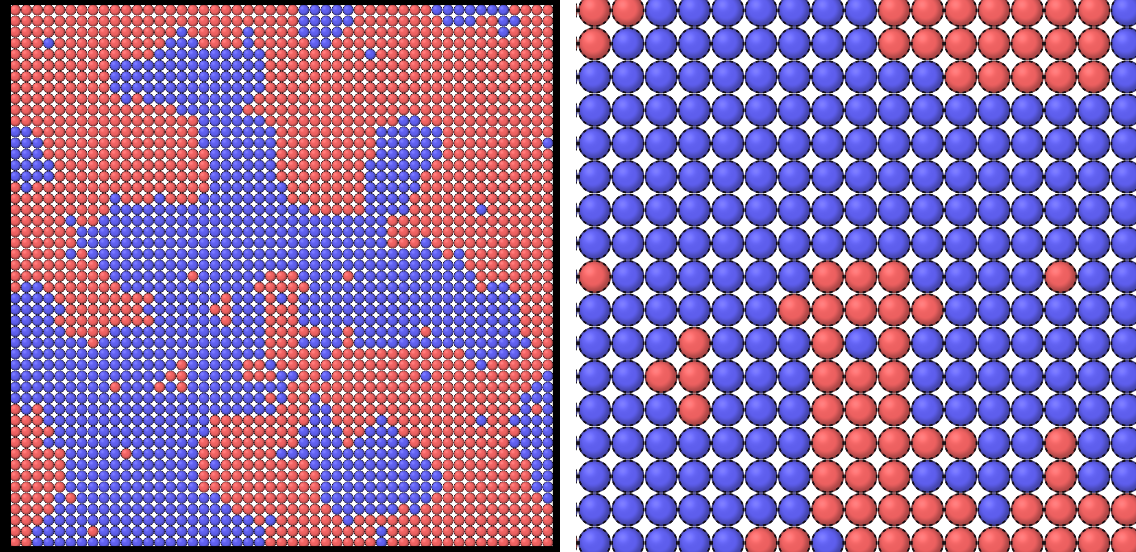
Left, the full canvas; right, a detail of the centre.
A WebGL 2 fragment shader for this pattern:

```glsl
#version 300 es
precision highp float;
// Square lattice of red and blue beads in irregular two-phase domains, inside a black frame.

#define SPACING 0.0201       // bead pitch, in canvas heights
#define FIRST_BEAD vec2(0.0278, 0.0172)
#define FIELD_MIN vec2(0.0198, 0.0106)
#define FIELD_MAX vec2(1.0013, 0.9907)
#define BEAD_RADIUS 0.49     // in pitches
#define OUTLINE_WIDTH 0.055  // in pitches
#define DASHES 14.0
#define DOMAIN_SIZE 7.0      // in beads
#define BLUE_LEVEL 0.54
#define STRAY_RATE 0.015

uniform vec2 u_resolution;
out vec4 fragColor;

const vec3 RED = vec3(0.91, 0.37, 0.37);
const vec3 BLUE = vec3(0.36, 0.36, 0.91);
const vec3 PAPER = vec3(1.0);
const vec3 INK = vec3(0.06, 0.04, 0.05);
const vec3 FRAME = vec3(0.0);

float hash(vec2 p) {
    uvec2 q = uvec2(ivec2(floor(p)) + 4096);
    uint h = q.x * 1597334677u ^ q.y * 3812015801u;
    h = (h ^ (h >> 16)) * 2246822519u;
    h = (h ^ (h >> 13)) * 3266489917u;
    return float((h ^ (h >> 16)) >> 8) / 16777216.0;
}

// Node values come in complementary pairs, which keeps the colour shares steady.
float nodeValue(vec2 node, float seed) {
    float paired = step(4.0, mod(node.y, 8.0));
    vec2 source = vec2(mod(node.x + 3.0 * paired, 8.0), mod(node.y, 4.0));
    float value = hash(source + seed);
    return mix(value, 1.0 - value, paired);
}

float valueNoise(vec2 p, float seed) {
    vec2 i = floor(p), f = fract(p);
    f = f * f * (3.0 - 2.0 * f);
    vec2 e = vec2(1.0, 0.0);
    float low = mix(nodeValue(i, seed), nodeValue(i + e, seed), f.x);
    float high = mix(nodeValue(i + e.yx, seed), nodeValue(i + e.xx, seed), f.x);
    return mix(low, high, f.y);
}

// Broad domains with ragged borders and a few stray beads.
vec3 beadColor(vec2 cell) {
    float field = 0.66 * valueNoise(cell / DOMAIN_SIZE, 23.0)
                + 0.26 * valueNoise(cell / (0.43 * DOMAIN_SIZE), 71.0)
                + 0.08 * hash(cell + 131.0);
    bool isBlue = field > BLUE_LEVEL;
    if (hash(cell + 307.0) < STRAY_RATE) isBlue = !isBlue;
    return isBlue ? BLUE : RED;
}

// Lit sphere: soft highlight at upper left, darker towards the lower right rim.
vec3 shadeBead(vec3 base, vec2 p) {
    vec2 q = p / BEAD_RADIUS;
    float rim = smoothstep(0.55, 1.05, length(q - vec2(-0.12, 0.12)));
    float glint = exp(-9.0 * dot(q - vec2(-0.32, 0.36), q - vec2(-0.32, 0.36)));
    return base * (1.02 - 0.28 * rim) + 0.13 * glint;
}

void main() {
    vec2 uv = gl_FragCoord.xy / u_resolution.y;
    float pixel = 1.0 / u_resolution.y;

    // Bead cell and local position
    vec2 grid = (uv - FIRST_BEAD) / SPACING + 0.5;
    vec2 cell = floor(grid);
    vec2 p = fract(grid) - 0.5;
    float blur = pixel / SPACING;
    float r = length(p);

    // Bead over white paper
    float disc = 1.0 - smoothstep(-0.5 * blur, 0.5 * blur, r - BEAD_RADIUS);
    vec3 color = mix(PAPER, shadeBead(beadColor(cell), p), disc);

    // Dashed dark outline
    float ring = abs(r - BEAD_RADIUS + 0.3 * OUTLINE_WIDTH) - 0.5 * OUTLINE_WIDTH;
    float line = 1.0 - smoothstep(-0.5 * blur, 0.5 * blur, ring);
    float angle = atan(p.y, p.x + 1e-5);
    float dash = smoothstep(-0.5, 0.5, cos(DASHES * angle));
    color = mix(color, INK, line * mix(0.3, 0.95, dash));

    // Black frame
    vec2 inset = min(uv - FIELD_MIN, FIELD_MAX - uv);
    float inside = smoothstep(-0.5 * pixel, 0.5 * pixel, min(inset.x, inset.y));
    fragColor = vec4(mix(FRAME, color, inside), 1.0);
}
```
